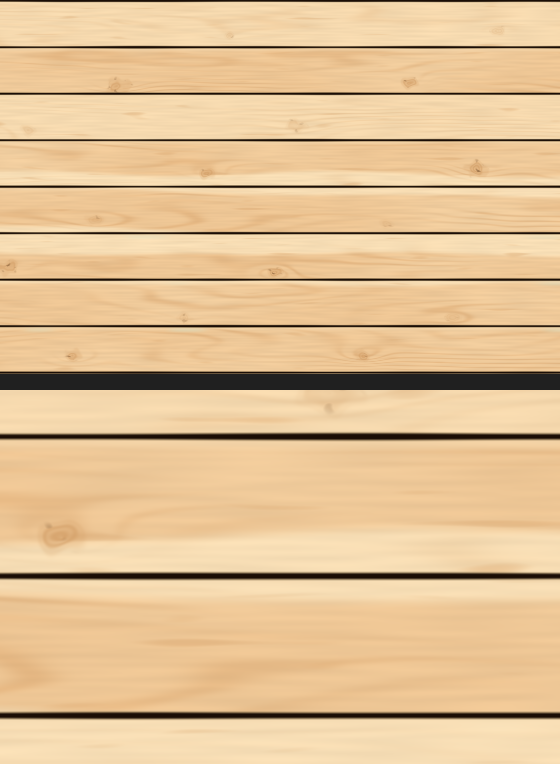
Top: the whole. Bottom: its middle third, enlarged.
Write a WebGL 1 fragment shader that draws this texture.

```glsl
precision highp float;
// Eight pale pine boards laid across the canvas with thin dark gaps.
// Each board gets a band of tan heartwood, growth rings bent by stretched
// gradient noise, and two knots that push the grain around them.

uniform vec2 u_resolution;

const float BOARDS = 8.0;
const float PITCH = 0.1243;      // board height plus gap
const float TOP_MARGIN = 0.002;
const float GAP_HALF = 0.0021;
const float TAU = 6.28319;

const vec3 SAPWOOD = vec3(0.97, 0.87, 0.71);
const vec3 HEARTWOOD = vec3(0.935, 0.785, 0.595);
const vec3 RING = vec3(0.84, 0.63, 0.41);
const vec3 KNOT = vec3(0.82, 0.61, 0.39);
const vec3 SPECK = vec3(0.44, 0.30, 0.17);
const vec3 STAIN = vec3(0.80, 0.87, 0.78);
const vec3 GAP_EDGE = vec3(0.44, 0.36, 0.23);
const vec3 GAP_CORE = vec3(0.10, 0.05, 0.02);

float hash(vec2 p) {
  return fract(sin(dot(p, vec2(127.1, 311.7))) * 43758.55);
}

float cornerSlope(vec2 cell, vec2 offset) {
  float angle = TAU * hash(cell);
  return dot(vec2(cos(angle), sin(angle)), offset);
}

// Gradient noise, roughly -0.6 to 0.6
float noise(vec2 p) {
  vec2 i = floor(p), f = fract(p);
  vec2 u = f * f * f * (f * (f * 6.0 - 15.0) + 10.0);
  vec2 e = vec2(1.0, 0.0);
  float low = mix(cornerSlope(i, f), cornerSlope(i + e.xy, f - e.xy), u.x);
  float high = mix(cornerSlope(i + e.yx, f - e.yx),
                   cornerSlope(i + e.xx, f - e.xx), u.x);
  return mix(low, high, u.y);
}

// Soft band between two heights
float band(float v, float low, float high, float soft) {
  return smoothstep(low - soft, low + soft, v)
       * (1.0 - smoothstep(high - soft, high + soft, v));
}

// Heartwood cover: the first and third boards are nearly all sapwood
float heartCover(float row, float x, float v) {
  float wavy = v + 0.22 * noise(vec2(x * 1.7, row * 7.3 + 0.4));
  float low = 0.36 * exp(-(row - 3.0) * (row - 3.0)) - 0.08;
  float high = 1.08 - 0.52 * exp(-(row - 5.0) * (row - 5.0));
  float pale = (1.0 - mod(row, 2.0)) * step(row, 2.5);
  return band(wavy, low, high, 0.06) * mix(1.0, 0.22, pale);
}

// Knots of one board: x = grain bend, y = body, z = inner rings
vec3 knots(float row, float aspect, vec2 p, float v) {
  vec3 sum = vec3(0.0);
  float strength = mix(0.35, 0.9, mod(row, 2.0));
  for (int i = 0; i < 2; i++) {
    float n = float(i);
    float h = hash(vec2(row + 3.0, n + 8.0));
    vec2 center = vec2(fract(0.21 + 0.32 * (row - 1.0) + 0.52 * n) * aspect,
                       0.15 + 0.25 * h);
    vec2 d = vec2(p.x - center.x, (v - center.y) * PITCH);
    float size = mix(0.014, 0.027, hash(vec2(n + 2.0, row))) * (0.6 + 0.5 * strength);
    float r = length(d * vec2(0.75, 1.1)) / size + 0.7 * noise(p * 42.0);
    float body = strength * (1.0 - smoothstep(0.3, 1.2, r));
    vec2 reach = d * vec2(0.3, 0.8) / size;
    sum.x += strength * 2.2 * exp(-dot(reach, reach));
    sum.y += body;
    sum.z += body * (0.5 + 0.5 * sin(r * 15.0));
  }
  return sum;
}

vec3 boardColor(float row, float aspect, vec2 p, float v) {
  vec2 shift = vec2(row * 17.3, row * 5.7);
  float heart = heartCover(row, p.x, v);
  vec3 knot = knots(row, aspect, p, v);

  // Sapwood and heartwood with broad tonal drift
  float drift = noise(vec2(p.x * 2.3, v * 0.9) + shift + 4.5);
  vec3 color = mix(SAPWOOD, HEARTWOOD, clamp(heart * (1.0 + 0.5 * drift), 0.0, 1.1));

  // Growth rings
  float phase = v * 5.0 + knot.x + 5.0 * noise(vec2(p.x * 1.1, v * 1.4) + shift)
              + 0.35 * noise(vec2(p.x * 7.0, v * 4.0) + shift);
  float ring = pow(0.5 + 0.5 * sin(TAU * phase), 3.0);
  float visible = smoothstep(-0.4, 0.5, noise(vec2(p.x * 2.0, v * 2.0) + shift + 9.2));
  color = mix(color, RING, ring * visible * mix(0.14, 0.42, heart));

  // Fine fibres and short resin streaks
  color *= 1.0 + 0.045 * noise(vec2(p.x * 9.0, p.y * 150.0));
  float streak = smoothstep(0.36, 0.6, noise(vec2(p.x * 8.0, v * 9.0) + shift));
  color = mix(color, RING, 0.35 * streak);

  // Knots with a few dark specks
  color = mix(color, KNOT, 0.5 * knot.y + 0.3 * knot.z);
  color = mix(color, SPECK, knot.y * 0.6 * smoothstep(0.25, 0.5, noise(p * vec2(60.0, 95.0))));

  // Faint weather stain and light along the upper edge
  float stain = smoothstep(0.2, 0.5, noise(vec2(p.x * 5.0, row * 3.7)));
  color = mix(color, STAIN, 0.4 * stain * step(4.5, row) * band(v, 0.88, 0.98, 0.04));
  return mix(color, SAPWOOD, 0.5 * smoothstep(0.88, 0.97, v));
}

void main() {
  float pixel = 1.0 / u_resolution.y;
  vec2 p = gl_FragCoord.xy * pixel;
  float boards = (1.0 - p.y - TOP_MARGIN) / PITCH;
  float row = clamp(floor(boards), 0.0, BOARDS - 1.0);
  vec3 color = boardColor(row, u_resolution.x * pixel, p, 1.0 - fract(boards));

  // Gaps of slightly uneven width
  float seam = floor(boards + 0.5);
  float dist = abs(boards - seam) * PITCH;
  float halfWidth = GAP_HALF + 0.0012 * noise(vec2(p.x * 4.0, seam * 5.3 + 0.5));
  float soft = max(0.0012, 0.6 * pixel);
  color = mix(color, GAP_EDGE, 0.65 * (1.0 - smoothstep(halfWidth, halfWidth + 2.0 * soft, dist)));
  color = mix(color, GAP_CORE, 1.0 - smoothstep(halfWidth - soft, halfWidth + soft, dist));
  gl_FragColor = vec4(color, 1.0);
}
```
